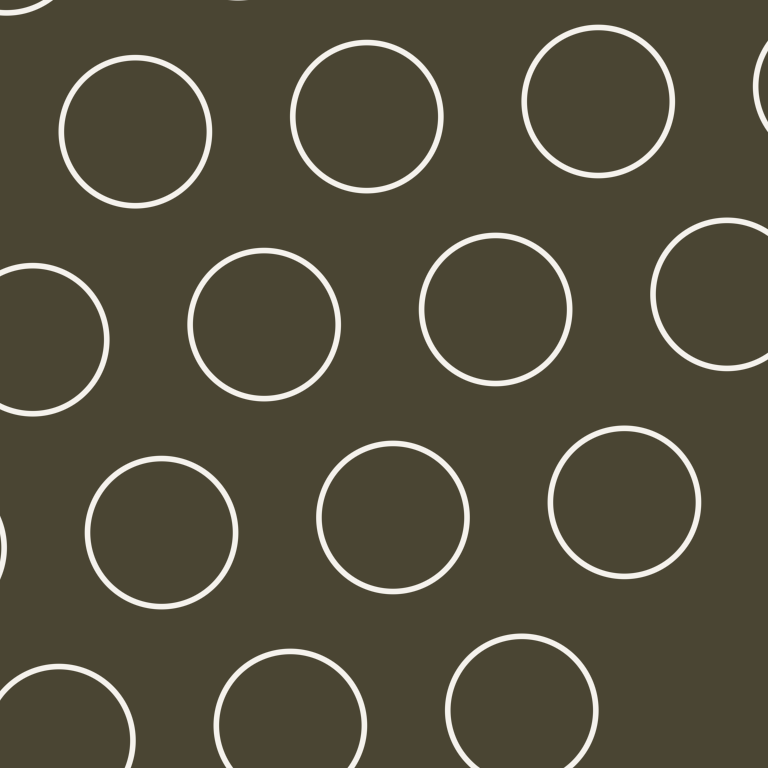
Give the GLSL for this pattern, as a Shadertoy shader.

```glsl
#define SPACING 0.302
#define TILT 0.0652
#define RADIUS 0.0964
#define LINE_WIDTH 0.0073
#define ANCHOR vec2(0.5117, 0.3262)
#define EMPTY_CELL vec2(1.0, -1.0)
#define GROUND vec3(0.29, 0.27, 0.20)
#define INK vec3(0.96, 0.95, 0.93)

// Column and row of the hexagonal lattice cell holding p
vec2 latticeCell(vec2 p, float rowHeight) {
    float row = round(p.y / rowHeight);
    return vec2(round(p.x / SPACING + 0.5 * row), row);
}

// Each row up is shifted left by half a spacing
vec2 cellCentre(vec2 cell, float rowHeight) {
    return vec2((cell.x - 0.5 * cell.y) * SPACING, cell.y * rowHeight);
}

float ringDistance(vec2 p) {
    return abs(length(p) - RADIUS) - 0.5 * LINE_WIDTH;
}

void mainImage(out vec4 fragColor, in vec2 fragCoord) {
    float pixel = 1.0 / iResolution.y;
    float rowHeight = SPACING * sqrt(0.75);

    // Tilted lattice coordinates
    float c = cos(TILT), s = sin(TILT);
    vec2 p = fragCoord * pixel - ANCHOR;
    p = vec2(c * p.x + s * p.y, c * p.y - s * p.x);

    // One ring per cell, with a single gap
    vec2 cell = latticeCell(p, rowHeight);
    float d = ringDistance(p - cellCentre(cell, rowHeight));
    float ring = 1.0 - smoothstep(-0.75 * pixel, 0.75 * pixel, d);
    if (cell == EMPTY_CELL) ring = 0.0;

    fragColor = vec4(mix(GROUND, INK, ring), 1.0);
}
```
